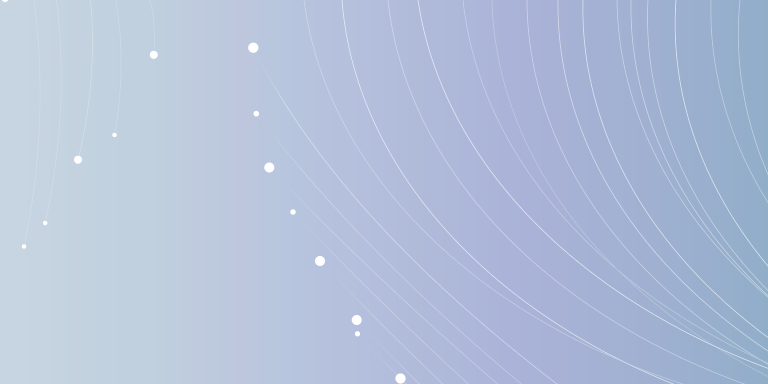
A Shadertoy shader for this background:

```glsl
// A pale blue to lilac horizontal gradient crossed by fine white arcs.
// Arcs are curves x(y) on a 768 x 384 layout with y pointing down; some hang
// from the top edge, others begin or end at round white dots.

float pixel; // size of one output pixel in layout units

float hash(float n) { return fract(sin(n * 12.99) * 437.58); }

// Coverage of a thin line, given its horizontal offset and slope dx/dy.
float stroke(float offset, float slope) {
    float d = abs(offset) / sqrt(1.0 + slope * slope);
    return clamp((0.35 - d) / pixel + 0.5, 0.0, 1.0);
}

float disc(vec2 p, vec2 center, float radius) {
    return clamp((radius - length(p - center)) / pixel + 0.5, 0.0, 1.0);
}

// Quarter-ellipse profile shared by the large arcs.
float ellipseX(float y) {
    return 650.0 * (1.0 - sqrt(max(1.0 - y * y / 220900.0, 0.0)));
}

// Large arc leaving the top edge at startX; lean shifts it along the ellipse.
float sweepX(float startX, float lean, float y) {
    return startX + ellipseX(y + lean) - ellipseX(lean);
}

// Arc running down and right from a dot; lower dots give straighter arcs.
float trailX(vec2 start, float y) {
    float drop = y - start.y;
    float tilt = min(0.5 + 0.004 * (start.y - 48.0), 0.95);
    float bend = max(0.0012 - 0.000006 * (start.y - 48.0), 0.0004);
    return start.x + drop * (tilt + bend * drop);
}

// Bowed thread from the top edge to a hanging dot.
float threadX(float topX, vec2 end, float y) {
    float t = y / end.y;
    return mix(topX, end.x, t) + 0.17 * end.y * t * (1.0 - t);
}

vec3 background(float x) {
    vec3 c = mix(vec3(0.780, 0.832, 0.882), vec3(0.754, 0.815, 0.872), smoothstep(0.0, 160.0, x));
    c = mix(c, vec3(0.738, 0.778, 0.866), clamp((x - 150.0) / 90.0, 0.0, 1.0));
    c = mix(c, vec3(0.722, 0.774, 0.870), clamp((x - 250.0) / 20.0, 0.0, 1.0));
    c = mix(c, vec3(0.666, 0.702, 0.845), clamp((x - 280.0) / 240.0, 0.0, 1.0));
    c = mix(c, vec3(0.632, 0.692, 0.820), clamp((x - 520.0) / 120.0, 0.0, 1.0));
    c = mix(c, vec3(0.568, 0.682, 0.788), clamp((x - 640.0) / 128.0, 0.0, 1.0));
    // Faint vertical banding, strongest left of centre
    float band = hash(floor(x / 14.0)) - 0.5;
    return c + band * vec3(0.006, -0.005, 0.002) * (0.2 + exp(-pow((x - 235.0) / 60.0, 2.0)));
}

void mainImage(out vec4 fragColor, in vec2 fragCoord) {
    vec2 p = fragCoord / iResolution.xy * vec2(768.0, 384.0);
    p.y = 384.0 - p.y;
    pixel = 384.0 / iResolution.y;
    float ink = 0.0;

    // Large arcs: top x, lean and opacity
    vec3 sweeps[15] = vec3[15](
        vec3(304, 44, 0.34), vec3(342, 26, 0.68), vec3(388, 36, 0.42), vec3(418, 50, 0.72),
        vec3(463, 36, 0.34), vec3(492, 8, 0.27), vec3(527, 1, 0.45), vec3(558, -5, 0.58),
        vec3(583, -9, 0.68), vec3(617, 4, 0.45), vec3(631, -7, 0.5), vec3(648, -18, 0.48),
        vec3(676, -24, 0.72), vec3(711, -10, 0.42), vec3(740, -34, 0.45));
    for (int i = 0; i < 15; i++) {
        vec3 arc = sweeps[i];
        float x = sweepX(arc.x, arc.y, p.y);
        float slope = sweepX(arc.x, arc.y, p.y + 1.0) - x;
        ink = max(ink, arc.z * stroke(p.x - x, slope));
    }

    // Dots (x, y, radius) with arcs trailing to the lower right
    vec3 heads[8] = vec3[8](
        vec3(253.3, 47.7, 5.1), vec3(256.3, 113.7, 2.8), vec3(269.3, 167.5, 5), vec3(293, 212, 2.7),
        vec3(320, 261, 5), vec3(356.7, 320, 5), vec3(357.5, 333.8, 2.6), vec3(400.5, 378.5, 5.1));
    for (int i = 0; i < 8; i++) {
        vec3 head = heads[i];
        float x = trailX(head.xy, p.y);
        float slope = trailX(head.xy, p.y + 1.0) - x;
        float fade = smoothstep(0.0, 70.0, p.y - head.y);
        float strength = head.y < 50.0 ? 0.48 : 0.32;
        ink = max(ink, strength * fade * stroke(p.x - x, slope));
        ink = max(ink, disc(p, head.xy, head.z));
    }

    // Hanging threads: top x, then dot x, y and radius
    vec4 threads[5] = vec4[5](
        vec4(34, 24, 246.5, 2.2), vec4(56.5, 45.2, 223, 2.2), vec4(90.5, 78, 159.7, 4),
        vec4(116, 114.5, 135, 2.2), vec4(150, 153.8, 54.8, 4));
    for (int i = 0; i < 5; i++) {
        vec4 thread = threads[i];
        float x = threadX(thread.x, thread.yz, p.y);
        float slope = threadX(thread.x, thread.yz, p.y + 1.0) - x;
        float line = stroke(p.x - x, slope) * step(p.y, thread.z);
        ink = max(ink, (i == 2 ? 0.3 : 0.2) * line);
        ink = max(ink, disc(p, thread.yz, thread.w));
    }
    ink = max(ink, disc(p, vec2(5.0, -1.5), 3.5)); // dot cut by the top edge

    fragColor = vec4(mix(background(p.x), vec3(1.0), ink), 1.0);
}
```
